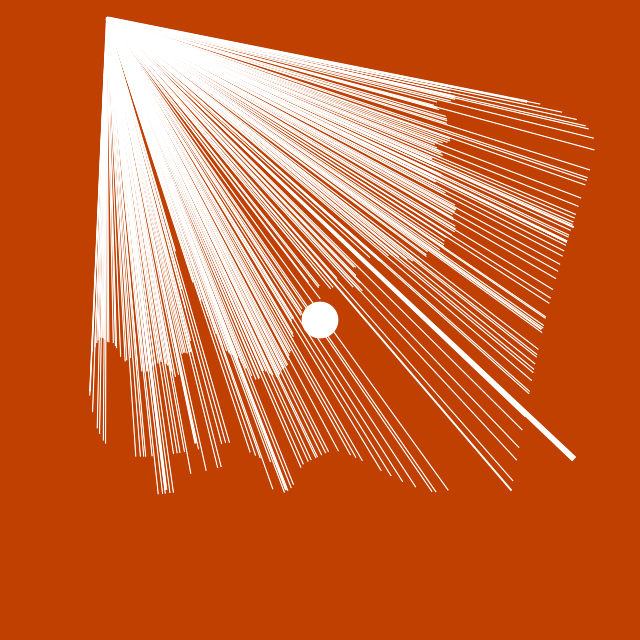
Write a three.js fragment shader that draws this background.

```glsl
varying vec2 vUv;

const vec3 RUST = vec3(0.75, 0.25, 0.0);
const vec3 WHITE = vec3(1.0);
const vec2 APEX = vec2(0.1667, 0.9727);
const vec2 DISC_CENTER = vec2(0.5, 0.5);
const float DISC_RADIUS = 0.0287;
const float FAN_MIN = 0.1944;    // angles run clockwise from the right
const float FAN_MAX = 1.6175;
const float GAP_START = 0.868;
const float GAP_END = 0.945;
const float LEFT_START = 1.21;
const float RAY_HALF = 0.00092;
const float SOFT = 0.0009;
const float LONG_COUNT = 120.0;  // rays per radian
const float SHORT_COUNT = 175.0;

float hash(float n) {
  return fract(sin(n * 127.1) * 43758.5);
}

float gradientNoise(float x) {
  float i = floor(x);
  float f = x - i;
  float g0 = hash(i) * 2.0 - 1.0;
  float g1 = hash(i + 1.0) * 2.0 - 1.0;
  return 2.0 * mix(g0 * f, g1 * (f - 1.0), f * f * (3.0 - 2.0 * f));
}

float bump(float x, float center, float width) {
  float t = (x - center) / width;
  return exp(-t * t);
}

float within(float x, float lo, float hi) {
  return step(lo, x) * step(x, hi);
}

// Outer outline of the fan
float longReach(float a, float pick) {
  if (a < GAP_START) {
    float corner = 0.118 * exp((FAN_MIN - a) / 0.018);
    return 0.792 + 0.715 * pow(max(a - 0.28, 0.0), 2.55) - corner;
  }
  if (a < GAP_END) return 0.52;
  if (a < LEFT_START) {
    return 0.762 + 0.15 * (1.0 - smoothstep(0.94, 1.10, a))
      + 0.03 * smoothstep(1.15, 1.206, a);
  }
  float reach = 0.69 + 0.055 * (1.0 - smoothstep(1.2, 1.3, a))
    - 0.105 * exp((a - FAN_MAX) / 0.03);
  float stray = within(a, 1.42, 1.465) * 0.06 + within(a, 1.32, 1.40) * 0.035
    + within(a, LEFT_START, 1.236) * 0.05;
  return reach + stray * step(0.45, pick);
}

// Inner outline, where the dense rays stop
float shortReach(float a) {
  return 0.55 + 0.09 * bump(a, 0.58, 0.13) + 0.07 * bump(a, 1.12, 0.08)
    - 0.18 * bump(a, 1.275, 0.03) - 0.05 * bump(a, 1.58, 0.05)
    + 0.04 * gradientNoise(a * 25.0);
}

float density(float a) {
  float d = 0.56 + 0.3 * gradientNoise(a * 30.0);
  d += 0.5 * bump(a, 0.2, 0.035) + 0.35 * bump(a, 0.47, 0.07);
  d += 0.4 * bump(a, 1.12, 0.07) + 0.3 * bump(a, 1.22, 0.03);
  d += 0.3 * bump(a, 1.45, 0.03) + 0.5 * bump(a, 1.6, 0.04);
  d -= 0.3 * bump(a, 0.91, 0.04) + 0.25 * bump(a, 1.28, 0.02);
  return clamp(d, 0.12, 1.0);
}

float ray(float a, float r, float angle, float reach, float halfWidth) {
  float side = r * abs(a - angle) - halfWidth;
  return (1.0 - smoothstep(-SOFT, SOFT, side))
    * (1.0 - smoothstep(-SOFT, SOFT, r - reach));
}

// Jittered rays; isShort selects the inner outline
float rayLayer(float a, float r, float count, float seed, float isShort) {
  float cell = floor(a * count);
  float clear = 1.0;
  for (int k = -2; k <= 2; k++) {
    float id = cell + float(k);
    float pick = hash(id + seed);
    float angle = (id + 0.5 + 0.8 * (pick - 0.5)) / count;
    float keep = within(angle, FAN_MIN, FAN_MAX)
      * step(hash(id + seed + 7.3), density(angle));
    float reach = mix(longReach(angle, pick), shortReach(angle), isShort);
    clear *= 1.0 - keep * ray(a, r, angle, reach, RAY_HALF);
  }
  return 1.0 - clear;
}

// Heavier rays and the two borders of the fan
float accents(float a, float r) {
  float m = ray(a, r, 0.757, 1.005, 0.0005 + 0.0042 * r);
  m = max(m, ray(a, r, 0.422, 0.80, 0.0016));
  m = max(m, ray(a, r, 0.453, 0.80, 0.0020));
  m = max(m, ray(a, r, 0.622, 0.836, 0.0015));
  m = max(m, ray(a, r, 0.863, 0.973, 0.0015));
  m = max(m, ray(a, r, 1.208, 0.79, 0.0017));
  m = max(m, ray(a, r, 1.365, 0.68, 0.0018));
  m = max(m, ray(a, r, 1.446, 0.744, 0.0022));
  m = max(m, ray(a, r, FAN_MIN + 0.003, 0.67, 0.002));
  return max(m, ray(a, r, FAN_MAX - 0.002, 0.585, 0.0012));
}

void main() {
  vec2 p = vUv - APEX;
  float r = length(p);
  float a = atan(-p.y, p.x);

  float clear = 1.0 - rayLayer(a, r, LONG_COUNT, 3.0, 0.0);
  clear *= 1.0 - rayLayer(a, r, SHORT_COUNT, 411.0, 1.0);
  clear *= 1.0 - accents(a, r);

  float disc = length(vUv - DISC_CENTER) - DISC_RADIUS;
  clear *= smoothstep(-SOFT, SOFT, disc);
  gl_FragColor = vec4(mix(WHITE, RUST, clear), 1.0);
}
```
